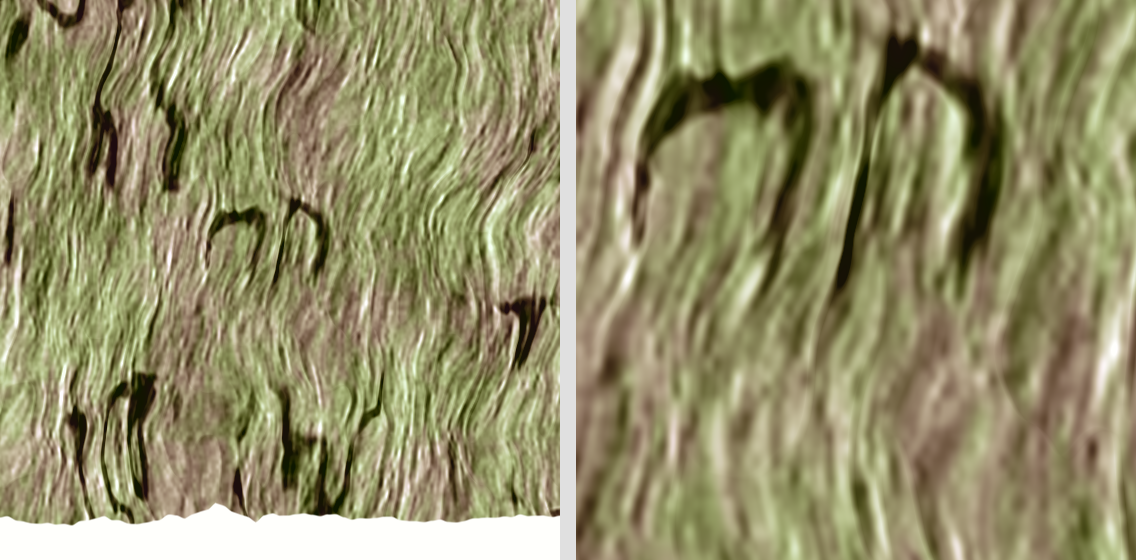
Left, the full canvas; right, a detail of the centre.
Give the GLSL for this texture, as a Shadertoy shader.

```glsl
const vec3 CREVICE = vec3(0.21, 0.17, 0.05);
const vec3 UMBER = vec3(0.36, 0.32, 0.17);
const vec3 BARK = vec3(0.51, 0.47, 0.33);
const vec3 STRAW = vec3(0.63, 0.61, 0.45);
const vec3 PALE = vec3(0.77, 0.76, 0.61);
const vec3 WHITE = vec3(1.0, 1.0, 0.99);
const vec3 MOSS_TINT = vec3(-0.035, 0.025, -0.045);
const vec3 ROSE_TINT = vec3(0.035, -0.025, 0.04);

const float LEAN = 0.12;          // sideways drift of the fibres per unit height
const float WARP = 0.07;          // bending of the fibres
const vec2 TO_LIGHT = vec2(-0.0045, 0.0025);
const float RELIEF_GAIN = 1.75;
const float MEAN_TONE = 0.575;
const float CRACK_DEPTH = 0.5;
const float RIM_GAIN = 0.13;
const float EDGE_HEIGHT = 0.06;   // torn lower border

float hash(vec2 p) {
    return fract(sin(dot(p, vec2(127.1, 311.7))) * 43758.5453);
}

float noise(vec2 p) {
    vec2 i = floor(p), f = fract(p);
    f = f * f * (3.0 - 2.0 * f);
    return mix(mix(hash(i), hash(i + vec2(1, 0)), f.x),
               mix(hash(i + vec2(0, 1)), hash(i + vec2(1, 1)), f.x), f.y);
}

float ridge(vec2 p) {
    return 1.0 - abs(2.0 * noise(p) - 1.0);
}

// Bend the plane so that the fibres lean and wander
vec2 bendFibres(vec2 p) {
    float bend = noise(p * vec2(5.0, 5.5) + 3.7) - 0.5;
    float wobble = noise(p * vec2(19.0, 17.0) + 41.0) - 0.5;
    return vec2(p.x - LEAN * p.y + WARP * bend + 0.018 * wobble,
                p.y + 0.03 * wobble);
}

// Stacked flakes and fibres, long in y
float barkHeight(vec2 p) {
    vec2 q = bendFibres(p);
    float h = 0.45 * noise(q * vec2(27.0, 7.0));
    h += 0.24 * ridge(q * vec2(46.0, 11.0) + 17.0);
    h += 0.24 * noise(q * vec2(75.0, 22.0) + 31.0);
    h += 0.19 * noise(q * vec2(135.0, 48.0) + 53.0);
    return h;
}

// Sparse dark splits, kept only inside scattered patches
float crackMask(vec2 p) {
    vec2 q = bendFibres(p);
    float line = abs(noise(q * vec2(21.0, 5.5) + 71.0) - 0.5);
    line += 0.05 * (noise(q * vec2(90.0, 45.0)) - 0.5);
    float patchMask = smoothstep(0.54, 0.68, noise(q * vec2(9.0, 7.0) + 83.0));
    return (1.0 - smoothstep(0.03, 0.10, line)) * patchMask;
}

vec3 barkColor(float tone) {
    vec3 c = mix(CREVICE * 0.4, CREVICE, smoothstep(0.0, 0.17, tone));
    c = mix(c, UMBER, clamp((tone - 0.17) / 0.15, 0.0, 1.0));
    c = mix(c, BARK, clamp((tone - 0.32) / 0.15, 0.0, 1.0));
    c = mix(c, STRAW, clamp((tone - 0.47) / 0.13, 0.0, 1.0));
    c = mix(c, PALE, clamp((tone - 0.60) / 0.15, 0.0, 1.0));
    return mix(c, WHITE, clamp((tone - 0.75) / 0.25, 0.0, 1.0));
}

// Jagged border with one broad hump
float tornEdge(float x) {
    float hump = 0.035 * max(0.0, 1.0 - abs(x - 0.385) / 0.09);
    float teeth = 0.018 * noise(vec2(x * 16.0, 5.0));
    float chips = 0.008 * noise(vec2(x * 70.0, 9.0));
    return EDGE_HEIGHT + max(hump, teeth) + chips;
}

void mainImage(out vec4 fragColor, in vec2 fragCoord) {
    vec2 p = fragCoord / iResolution.y;
    vec2 q = bendFibres(p);

    // Side light on the relief, with broad stains and fine grain
    float relief = barkHeight(p) - barkHeight(p + TO_LIGHT);
    float stain = noise(p * vec2(11.0, 8.0) + 91.0) - 0.5;
    float streak = noise(q * vec2(55.0, 9.0) + 13.0) - 0.5;
    float grain = noise(p * vec2(170.0, 120.0)) - 0.5;
    float tone = MEAN_TONE + RELIEF_GAIN * relief;
    tone += 0.20 * stain + 0.16 * streak + 0.14 * grain;

    // Splits with a lit rim on their left
    float crack = crackMask(p);
    tone += RIM_GAIN * crackMask(p + vec2(0.010, -0.002)) * (1.0 - crack);
    tone -= CRACK_DEPTH * crack;

    // Moss and rose tints
    float hue = 0.6 * noise(p * vec2(9.0, 7.0) + 23.0)
              + 0.4 * noise(q * vec2(80.0, 30.0) + 67.0);
    vec3 color = barkColor(tone);
    color += mix(MOSS_TINT, ROSE_TINT, smoothstep(0.2, 0.8, hue));

    float blur = 1.2 / iResolution.y;
    float border = tornEdge(p.x);
    color = mix(WHITE, color, smoothstep(border - blur, border + blur, p.y));
    fragColor = vec4(clamp(color, 0.0, 1.0), 1.0);
}
```
